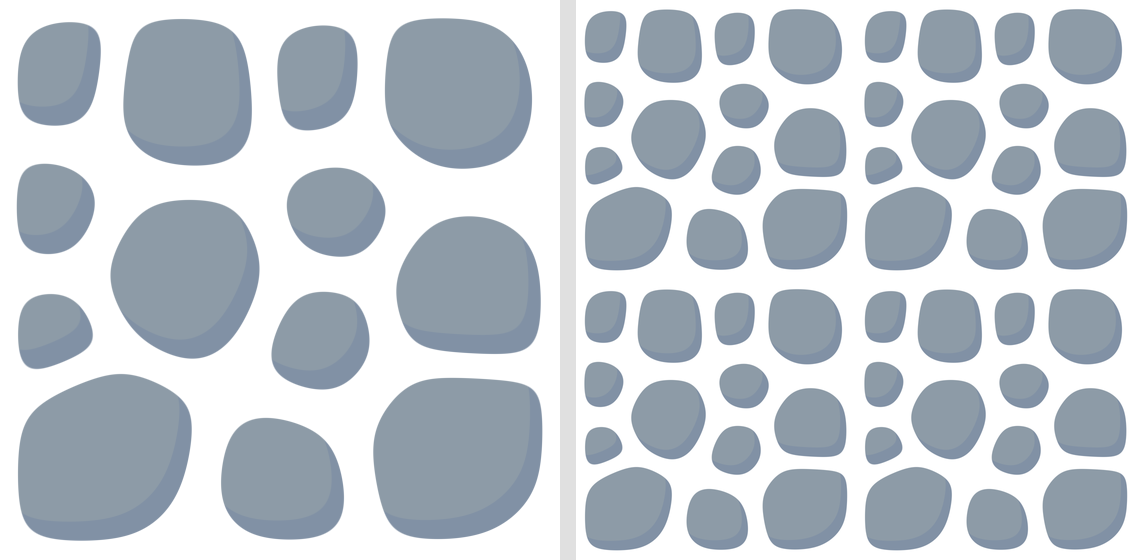
Left: one tile. Right: repeated 2 by 2.
This pattern is drawn by a WebGL 1 fragment shader. Its source:

```glsl
precision highp float;
uniform vec2 u_resolution;

const float STONES = 13.0;

vec3 hash3(float n) {
  return fract(sin(n * vec3(12.99, 78.23, 39.43) + vec3(1.7, 4.1, 2.6)) * 4375.85);
}

// Centre (xy), radius (z) and lean (w) of a stone
vec4 stone(float i) {
  vec3 h = hash3(i);
  vec3 s;
  if (i < 10.0) {
    // Two pairs of columns: three small stones beside two large ones
    float pair = floor(i / 5.0);
    float k = i - 5.0 * pair;
    s = k < 3.0
      ? vec3(0.105 + 0.475 * pair, 0.88 - 0.25 * k, 0.087)
      : vec3(0.345 + 0.47 * pair, 0.83 - 0.34 * (k - 3.0), 0.143);
  } else {
    // Bottom row: a flatter stone between two large ones
    float k = i - 10.0;
    float middle = 1.0 - abs(k - 1.0);
    s = vec3(0.19 + 0.32 * k, 0.19 - 0.055 * middle, 0.155 - 0.04 * middle);
  }
  s.xy += (h.xy - 0.5) * 0.045;
  s.z += (h.z - 0.5) * 0.016;
  return vec4(s, mix(-0.3, 0.7, h.z));
}

// Rounded cell: smooth maximum of the tile walls, an oval and the
// weighted bisectors towards all other stones
float stoneDistance(vec2 p, float owner) {
  const float sharpness = 50.0;
  vec4 s = stone(owner);
  vec2 q = p - s.xy;
  float oval = sqrt(dot(q, q) - s.w * q.x * q.y) - s.z - 0.017;
  vec2 low = exp(sharpness * (0.027 - p));
  vec2 high = exp(sharpness * (p - 0.973));
  float sum = exp(sharpness * oval) + low.x + low.y + high.x + high.y;
  for (float j = 0.0; j < STONES; j++) {
    if (j == owner) continue;
    vec4 other = stone(j);
    vec2 v = other.xy - s.xy;
    float gap = length(v);
    float border = 0.5 * (gap + (s.z * s.z - other.z * other.z) / gap);
    sum += exp(sharpness * (dot(q, v) / gap - border + 0.021));
  }
  return log(sum) / sharpness;
}

void main() {
  vec2 p = gl_FragCoord.xy / u_resolution;
  float edge = 0.75 / min(u_resolution.x, u_resolution.y);

  // Stone whose weighted cell holds this point
  float owner = 0.0;
  float nearest = 10.0;
  for (float i = 0.0; i < STONES; i++) {
    vec4 s = stone(i);
    vec2 q = p - s.xy;
    float power = dot(q, q) - s.z * s.z;
    if (power < nearest) {
      nearest = power;
      owner = i;
    }
  }

  // The lit face is the same outline moved up and to the left
  float body = stoneDistance(p, owner);
  float face = stoneDistance(p + vec2(0.022, -0.034), owner);

  vec3 ground = vec3(1.0);
  vec3 shade = vec3(0.506, 0.569, 0.647);
  vec3 lit = vec3(0.553, 0.608, 0.655);
  vec3 color = mix(lit, shade, smoothstep(-edge, edge, face));
  color = mix(color, ground, smoothstep(-edge, edge, body));
  gl_FragColor = vec4(color, 1.0);
}
```
